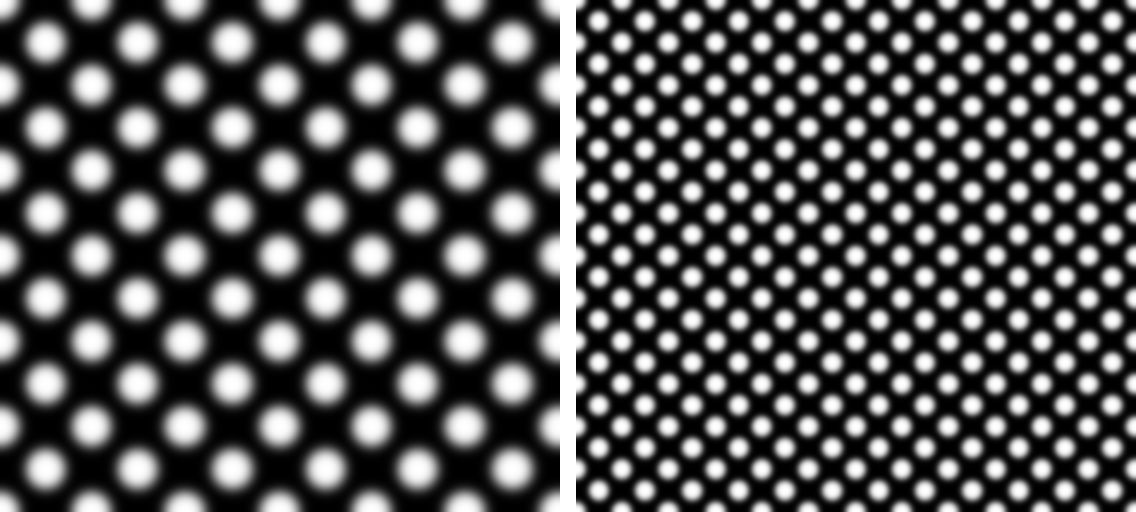
Left, the tile; right, the same tile 2 across and 2 down.
Give the GLSL for this pattern, as a WebGL 2 fragment shader.

```glsl
#version 300 es
precision highp float;
// Soft white dots on black, set on a staggered grid of 6 by 6 cells.
// Each cell holds a dot at its corners and one at its middle; a dot is a
// disc with a Gaussian-blurred rim. A periodic sine varies column spacing.

#define REPEATS vec2(6.0, 6.0)      // cells across and down
#define DOT_RADIUS 0.203            // half-brightness radius, in cell widths
#define RIM_BLUR 0.064              // standard deviation of the rim blur
#define GRID_SHIFT vec2(-0.014, 0.003)
#define COLUMN_WOBBLE 0.010         // column drift, in cell widths
#define WOBBLE_WAVES 2.0            // whole waves across the canvas
#define GROUND_COLOR vec3(0.0)
#define DOT_COLOR vec3(1.0)

uniform vec2 u_resolution;
out vec4 outColor;

const float TAU = 6.2831853;

// Smooth approximation of a Gaussian-blurred step, falling from 1 to 0
float blurredStep(float signedDistance) {
    float z = clamp(signedDistance / RIM_BLUR, -4.0, 4.0);
    return 0.5 - 0.5 * tanh(0.798 * (z + 0.0447 * z * z * z));
}

// Brightness of the nearest dot in a lattice with dots at whole numbers
float dotLattice(vec2 gridPos, vec2 cellShape) {
    vec2 offset = (fract(gridPos + 0.5) - 0.5) * cellShape;
    return blurredStep(length(offset) - DOT_RADIUS);
}

void main() {
    vec2 uv = gl_FragCoord.xy / u_resolution;

    // Cell proportions keep the dots round
    vec2 cellShape = vec2(1.0, u_resolution.y * REPEATS.x / (u_resolution.x * REPEATS.y));

    // Grid position with a slight drift that wraps at the canvas edges
    vec2 gridPos = uv * REPEATS - GRID_SHIFT;
    gridPos.x -= COLUMN_WOBBLE * cos(TAU * WOBBLE_WAVES * uv.x);

    // Two interleaved lattices; their faint rims add where they meet
    float light = dotLattice(gridPos, cellShape) + dotLattice(gridPos + 0.5, cellShape);

    outColor = vec4(mix(GROUND_COLOR, DOT_COLOR, min(light, 1.0)), 1.0);
}
```
